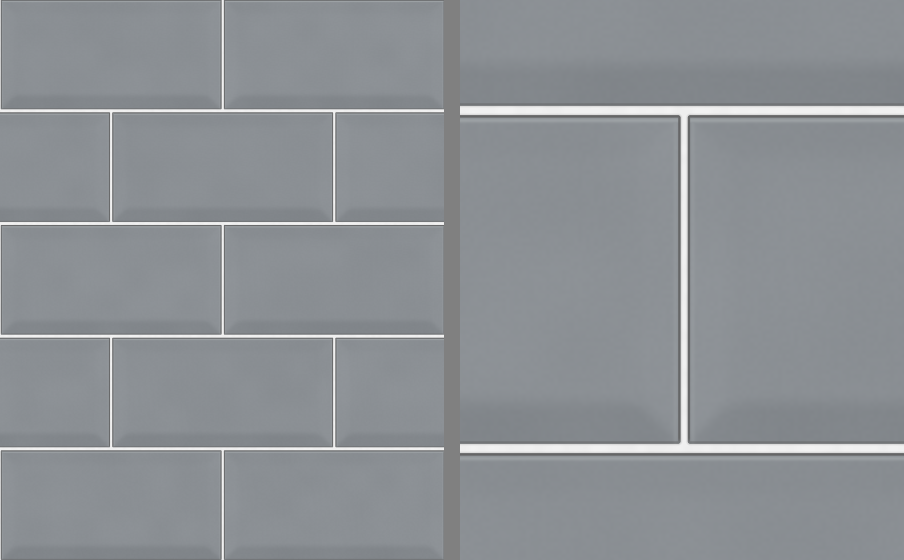
Left, the full canvas; right, a detail of the centre.
A WebGL 2 fragment shader for this pattern:

```glsl
#version 300 es
precision highp float;

uniform vec2 u_resolution;
out vec4 fragColor;

// Lengths are fractions of the canvas height.
const vec2 PITCH = vec2(0.3984, 0.2012);
const vec2 ORIGIN = vec2(-0.0007, 1.0033);   // top left joint
const vec2 GROUT = vec2(0.0042, 0.0056);     // joint widths
const float CORNER = 0.0015;
const float RIM = 0.0013;
const float BEVEL = 0.029;
const float MITRE = 0.003;

const vec3 FACE = vec3(0.546, 0.564, 0.582);
const vec3 RIM_DARK = vec3(0.37, 0.37, 0.37);
const vec3 RIM_LIGHT = vec3(0.64, 0.66, 0.67);
const vec3 GROUT_LIGHT = vec3(0.95);
const vec3 GROUT_SHADE = vec3(0.85);

// Brightness shift of the left, right, bottom and top bevels
const vec4 BEVEL_TONE = vec4(0.008, 0.006, -0.036, -0.008);
const float TILE_VARIATION = 0.006;
const float MOTTLE = 0.014;
const float GRAIN = 0.008;

float hash(vec2 p) {
    return fract(sin(dot(p, vec2(127.1, 311.7))) * 43758.5453);
}

float noise(vec2 p) {
    vec2 i = floor(p);
    vec2 f = fract(p);
    f = f * f * (3.0 - 2.0 * f);
    return mix(mix(hash(i), hash(i + vec2(1.0, 0.0)), f.x),
               mix(hash(i + vec2(0.0, 1.0)), hash(i + 1.0), f.x), f.y);
}

float roundedBox(vec2 p, vec2 halfSize, float radius) {
    vec2 q = abs(p) - halfSize + radius;
    return length(max(q, 0.0)) + min(max(q.x, q.y), 0.0) - radius;
}

// Brightness of the four sloping sides, blended along the mitres
float bevelTone(vec2 p, vec2 halfSize) {
    vec4 side = vec4(halfSize.x + p.x, halfSize.x - p.x,
                     halfSize.y + p.y, halfSize.y - p.y);
    float nearest = min(min(side.x, side.y), min(side.z, side.w));
    vec4 weight = exp((nearest - side) / MITRE);
    float tone = dot(weight, BEVEL_TONE) / dot(weight, vec4(1.0));
    return tone * (1.0 - smoothstep(0.6 * BEVEL, 1.1 * BEVEL, nearest));
}

void main() {
    float pixel = 1.0 / u_resolution.y;
    vec2 p = gl_FragCoord.xy * pixel;

    // Running bond: every second row moves by half a tile
    vec2 grid = vec2(p.x - ORIGIN.x, ORIGIN.y - p.y) / PITCH;
    float row = floor(grid.y);
    grid.x += 0.5 * mod(row, 2.0);
    vec2 id = vec2(floor(grid.x), row);
    vec2 local = (fract(grid) - 0.5) * PITCH * vec2(1.0, -1.0);
    vec2 halfSize = 0.5 * (PITCH - GROUT);
    float d = roundedBox(local, halfSize, CORNER);

    // Glazed face with faint clouding
    float tone = bevelTone(local, halfSize);
    tone += TILE_VARIATION * (hash(id + 3.0) - 0.5);
    tone += MOTTLE * (noise(local * 22.0 + id * 17.0) - 0.5);
    tone += GRAIN * (noise(p * 420.0) - 0.5);
    vec3 tile = FACE + tone;

    // Glint under the top edge and a weaker one at the sides
    float topGap = halfSize.y - local.y;
    float sideGap = halfSize.x - abs(local.x);
    float glint = 0.7 * exp(-pow((topGap - 2.4 * RIM) / RIM, 2.0));
    glint = max(glint, 0.25 * exp(-pow((sideGap - 2.4 * RIM) / RIM, 2.0)));
    tile = mix(tile, RIM_LIGHT, glint);

    // Dark rim, softer along the bottom
    float rim = smoothstep(-RIM - pixel, -RIM + 0.5 * pixel, d);
    float bottomGap = halfSize.y + local.y;
    float rimStrength = mix(0.4, 0.85, smoothstep(0.0, 3.0 * RIM, bottomGap));
    tile = mix(tile, RIM_DARK, rim * rimStrength);

    // Grout, shaded where it meets the tile
    vec3 grout = mix(GROUT_SHADE, GROUT_LIGHT, smoothstep(0.0, 0.0015, d));
    grout -= 0.02 * noise(p * 180.0);

    float cover = smoothstep(-0.5 * pixel, 0.5 * pixel, d);
    fragColor = vec4(mix(tile, grout, cover), 1.0);
}
```
